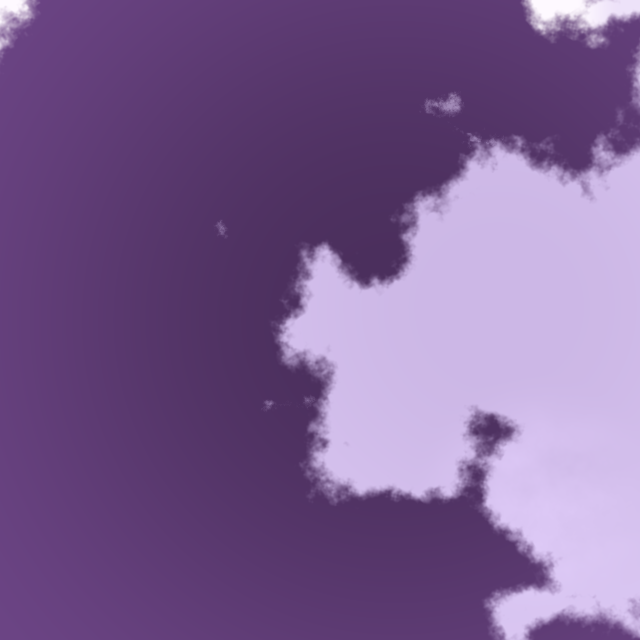
A Shadertoy shader for this texture:

```glsl
// Pale lilac cloud bank with ragged, grainy edges over a violet vignette sky.
#define SKY_DARK vec3(0.295, 0.185, 0.365)
#define SKY_EDGE vec3(0.425, 0.270, 0.525)
#define CLOUD_CORE vec3(0.800, 0.718, 0.900)
#define CLOUD_RIM vec3(0.860, 0.785, 0.955)
#define CLOUD_LIT vec3(0.995, 0.975, 1.000)
#define EDGE_SOFT 0.036
#define EDGE_ROUGH 0.125
#define BLEND 0.018
#define NOISE_FREQ 15.0

float hash(vec2 cell) {
    vec3 q = fract(vec3(cell.xyx) * 0.1031);
    q += dot(q, q.yzx + 33.33);
    return fract((q.x + q.y) * q.z);
}

float valueNoise(vec2 p) {
    vec2 i = floor(p), f = fract(p);
    f = f * f * (3.0 - 2.0 * f);
    return mix(mix(hash(i), hash(i + vec2(1, 0)), f.x),
               mix(hash(i + vec2(0, 1)), hash(i + vec2(1, 1)), f.x), f.y);
}

float fbm(vec2 p) {
    float sum = 0.0, weight = 0.5, total = 0.0;
    for (int i = 0; i < 5; i++) {
        sum += weight * valueNoise(p);
        total += weight;
        weight *= 0.62;
        p = mat2(0.8, 0.6, -0.6, 0.8) * p * 2.03 + 17.3;
    }
    return sum / total;
}

// Distance to a capsule whose radius tapers from ra to rb.
float puff(vec2 p, vec2 a, vec2 b, float ra, float rb) {
    vec2 ab = b - a;
    float h = clamp(dot(p - a, ab) / dot(ab, ab), 0.0, 1.0);
    return length(p - a - ab * h) - mix(ra, rb, h);
}

float join(float a, float b) {
    float h = max(BLEND - abs(a - b), 0.0) / BLEND;
    return min(a, b) - h * h * BLEND * 0.25;
}

float cloudBank(vec2 p) {
    // Central mass and the right flank
    float d = length(p - vec2(0.833, 0.531)) - 0.234;
    d = join(d, puff(p, vec2(1.042, 0.583), vec2(1.029, 0.115), 0.208, 0.104));
    d = join(d, puff(p, vec2(0.547, 0.479), vec2(0.703, 0.479), 0.085, 0.104));
    // Left horn and its shoulder
    d = join(d, puff(p, vec2(0.512, 0.620), vec2(0.506, 0.496), 0.026, 0.080));
    // Lower left lobe
    d = join(d, length(p - vec2(0.638, 0.349)) - 0.137);
    d = join(d, puff(p, vec2(0.534, 0.277), vec2(0.697, 0.266), 0.053, 0.052));
    // Lower right trunk and foot
    d = join(d, puff(p, vec2(0.885, 0.271), vec2(0.970, 0.128), 0.137, 0.124));
    return join(d, puff(p, vec2(0.807, 0.034), vec2(0.911, 0.062), 0.026, 0.055));
}

float cornerClouds(vec2 p) {
    float d = puff(p, vec2(0.855, 1.003), vec2(0.890, 1.003), 0.046, 0.043);
    d = join(d, puff(p, vec2(0.944, 0.982), vec2(1.030, 1.000), 0.038, 0.046));
    d = join(d, puff(p, vec2(1.010, 0.930), vec2(1.016, 0.810), 0.028, 0.025));
    return min(d, puff(p, vec2(-0.005, 1.000), vec2(-0.012, 0.890), 0.046, 0.016));
}

// Thin shreds drifting clear of the bank.
float shreds(vec2 p) {
    float d = puff(p, vec2(0.668, 0.836), vec2(0.704, 0.840), 0.008, 0.019);
    d = min(d, puff(p, vec2(0.705, 0.805), vec2(0.780, 0.767), 0.004, 0.010));
    d = min(d, puff(p, vec2(0.415, 0.370), vec2(0.470, 0.365), 0.002, 0.012));
    return min(d, length(p - vec2(0.346, 0.645)) - 0.007);
}

void mainImage(out vec4 fragColor, in vec2 fragCoord) {
    vec2 p = fragCoord / iResolution.xy;

    // Sky, darkest behind the bank
    float skyDist = length(p - vec2(0.62, 0.50));
    vec3 color = mix(SKY_DARK, SKY_EDGE, smoothstep(0.08, 0.88, skyDist));

    // Coverage with noise eating into the outlines
    float rough = 0.5 - fbm(p * NOISE_FREQ);
    float bank = min(cloudBank(p), cornerClouds(p)) + EDGE_ROUGH * rough;
    float cover = smoothstep(-0.3 * EDGE_SOFT, EDGE_SOFT, -bank);
    float grain = 0.5 - fbm(p * NOISE_FREQ * 3.0 + 8.0);
    float wisp = 0.6 * smoothstep(-0.002, 0.022, -shreds(p) - 0.06 * grain);

    // Cloud tint: cool core, brighter rim, white towards the top
    float coreDist = length(p - vec2(0.78, 0.52));
    vec3 cloud = mix(CLOUD_CORE, CLOUD_RIM, smoothstep(0.08, 0.65, coreDist));
    float billow = smoothstep(0.35, 0.70, valueNoise(p * 9.0 + 3.0));
    float lowerFluff = 1.0 - smoothstep(0.04, 0.20, length(p - vec2(0.84, 0.22)));
    cloud += 0.05 * lowerFluff * (0.4 + 0.6 * billow) - 0.06 * rough * lowerFluff;
    float lit = smoothstep(0.80, 0.97, p.y);
    lit *= 1.0 - 0.45 * smoothstep(0.90, 0.97, p.x);
    cloud = mix(cloud, CLOUD_LIT, lit);

    color = mix(color, cloud, max(cover, wisp));
    fragColor = vec4(clamp(color, 0.0, 1.0), 1.0);
}
```
